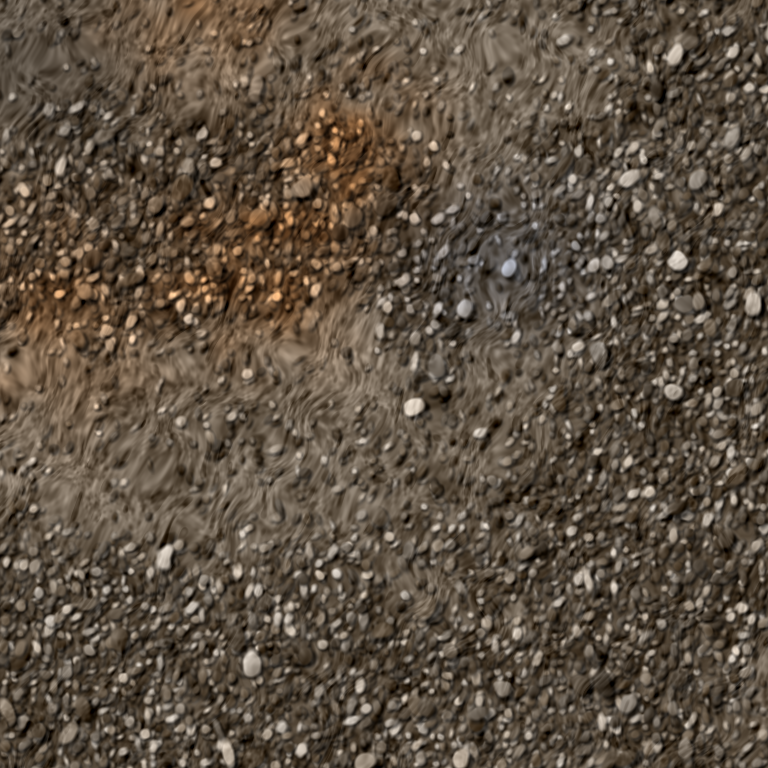
Give the GLSL for this texture, as a WebGL 2 fragment shader.

```glsl
#version 300 es
precision highp float;
// Dry earth strewn with gravel: a dusty path winds between stony patches.
// Soft blobs set where stones gather; three layers of jittered, leaning
// pebbles with cast shadows lie on streaky soil, with rusty and cool stains.

uniform vec2 u_resolution;
out vec4 fragColor;

const float DUST_TONE = 0.415;      // brightness of the bare path
const float CREVICE_TONE = 0.27;    // soil between the stones
const float PEBBLE_DARK = 0.25;
const float PEBBLE_LIGHT = 0.76;
const float PEBBLE_SKEW = 1.7;      // higher means fewer pale stones
const float SHADOW_DEPTH = 0.55;
const float SHADING = 0.09;         // light to dark side of a stone
const float LEAN = -0.42;           // usual tilt of stones, radians
const float LEAN_SPREAD = 1.7;
const float SOFTNESS = 0.0026;      // edge blur in canvas units
const float STREAK_CONTRAST = 0.30;
const float GRIT_CONTRAST = 0.20;
const vec2 SHADOW_SHIFT = vec2(0.13, -0.15);
const vec3 WARM_CAST = vec3(0.05, 0.0, -0.06);
const vec3 RUST = vec3(1.20, 0.95, 0.70);
const vec3 COOL = vec3(0.86, 0.92, 1.04);

float hash(vec2 p) {
    vec3 q = fract(p.xyx * 0.1031);
    q += dot(q, q.yzx + 33.33);
    return fract((q.x + q.y) * q.z);
}

vec2 hash2(vec2 p) {
    return vec2(hash(p), hash(p + 71.7));
}

float noise(vec2 p) {
    vec2 cell = floor(p), f = fract(p);
    f = f * f * (3.0 - 2.0 * f);
    float low = mix(hash(cell), hash(cell + vec2(1, 0)), f.x);
    float high = mix(hash(cell + vec2(0, 1)), hash(cell + vec2(1, 1)), f.x);
    return mix(low, high, f.y);
}

mat2 rotation(float a) {
    float c = cos(a), s = sin(a);
    return mat2(c, -s, s, c);
}

float blob(vec2 p, vec2 centre, vec2 radius) {
    vec2 q = (p - centre) / radius;
    return exp(-dot(q, q));
}

// How stony the ground is, 0 on the path to 1 in thick gravel
float gravelAmount(vec2 p) {
    float g = blob(p, vec2(1.0, 0.65), vec2(0.34, 0.55));
    g += blob(p, vec2(0.22, 0.70), vec2(0.30, 0.15));
    g += blob(p, vec2(0.10, 0.06), vec2(0.42, 0.24));
    g += 0.6 * blob(p, vec2(0.62, 0.06), vec2(0.28, 0.09));
    g += 0.4 * blob(p, vec2(0.80, 0.28), vec2(0.18, 0.14));
    g += 0.5 * (noise(p * 9.0) - 0.5) + 0.3 * (noise(p * 21.0) - 0.5);
    return smoothstep(0.12, 0.75, g);
}

float rustAmount(vec2 p) {
    float r = blob(p, vec2(0.33, 0.66), vec2(0.13, 0.12));
    r += 0.9 * blob(p, vec2(0.47, 0.80), vec2(0.09, 0.10));
    r += 0.7 * blob(p, vec2(0.25, 0.97), vec2(0.12, 0.08));
    r += 0.6 * blob(p, vec2(0.06, 0.60), vec2(0.13, 0.15));
    return clamp(r * (0.3 + 1.1 * noise(p * 24.0)), 0.0, 1.0);
}

// Paints one layer of stones; density gives the odds on dust and in gravel
void addPebbles(inout vec3 col, vec2 p, float cells, vec2 density) {
    vec2 g = p * cells, base = floor(g);
    float blur = SOFTNESS * cells;
    for (int j = -1; j <= 1; j++)
    for (int i = -1; i <= 1; i++) {
        vec2 id = base + vec2(i, j), seed = id + cells * 3.0;
        vec2 centre = id + 0.15 + 0.7 * hash2(seed);
        float stony = gravelAmount(centre / cells);
        if (hash(seed + 13.1) > mix(density.x, density.y, stony)) continue;

        // Rounded, slightly lopsided outline
        vec2 shape = hash2(seed + 29.3);
        vec2 radius = vec2(mix(0.20, 0.36, shape.x), mix(0.30, 0.56, shape.y));
        mat2 turn = rotation(LEAN + LEAN_SPREAD * (hash(seed + 41.9) - 0.5));
        vec2 away = g - centre;
        float lump = 0.45 * (noise(g * 2.6 + seed) - 0.5);
        float d = (length(turn * away / radius) - 1.0 + lump) * radius.x;
        float ds = (length(turn * (away - SHADOW_SHIFT) / radius) - 1.0) * radius.x;

        col *= 1.0 - SHADOW_DEPTH * (1.0 - smoothstep(-blur, blur * 1.5, ds));
        float tone = mix(PEBBLE_DARK, PEBBLE_LIGHT, pow(hash(seed + 57.7), PEBBLE_SKEW));
        tone += SHADING * dot(away / radius, vec2(-0.6, 0.8));
        vec3 stone = tone + WARM_CAST * mix(0.7, 1.2, hash(seed + 83.3));
        col = mix(col, stone, 1.0 - smoothstep(-blur, blur, d));
    }
}

void main() {
    vec2 p = gl_FragCoord.xy / u_resolution.y;
    float stony = gravelAmount(p);

    // Soil with broad mottling
    float soil = mix(DUST_TONE, CREVICE_TONE, stony);
    soil += 0.09 * (noise(p * 13.0 + 5.0) - 0.5);
    vec3 col = soil + WARM_CAST;

    // Fine fill, common stones, then a few large ones
    addPebbles(col, p, 84.0, vec2(0.16, 0.90));
    addPebbles(col, p, 54.0, vec2(0.03, 0.60));
    addPebbles(col, p, 31.0, vec2(0.01, 0.13));

    // Leaning streaks, grit and dark specks
    vec2 warp = vec2(noise(p * 22.0), noise(p * 22.0 + 40.0)) - 0.5;
    vec2 q = rotation(LEAN) * (p + 0.03 * warp);
    float grain = STREAK_CONTRAST * (noise(q * vec2(165.0, 75.0) + 300.0) - 0.5);
    grain += GRIT_CONTRAST * (noise(q * vec2(270.0, 150.0) + 600.0) - 0.5);
    grain -= 0.13 * smoothstep(0.66, 0.88, noise(q * vec2(115.0, 50.0) + 900.0));
    col += grain * mix(0.85, 0.65, stony);

    // Stains and the shaded corner
    col *= mix(vec3(1.0), RUST, rustAmount(p));
    col *= mix(vec3(1.0), COOL, blob(p, vec2(0.65, 0.66), vec2(0.12, 0.09)));
    col *= 1.0 - 0.25 * blob(p, vec2(0.03, 0.92), vec2(0.16, 0.12));
    fragColor = vec4(clamp(col, 0.0, 1.0), 1.0);
}
```
